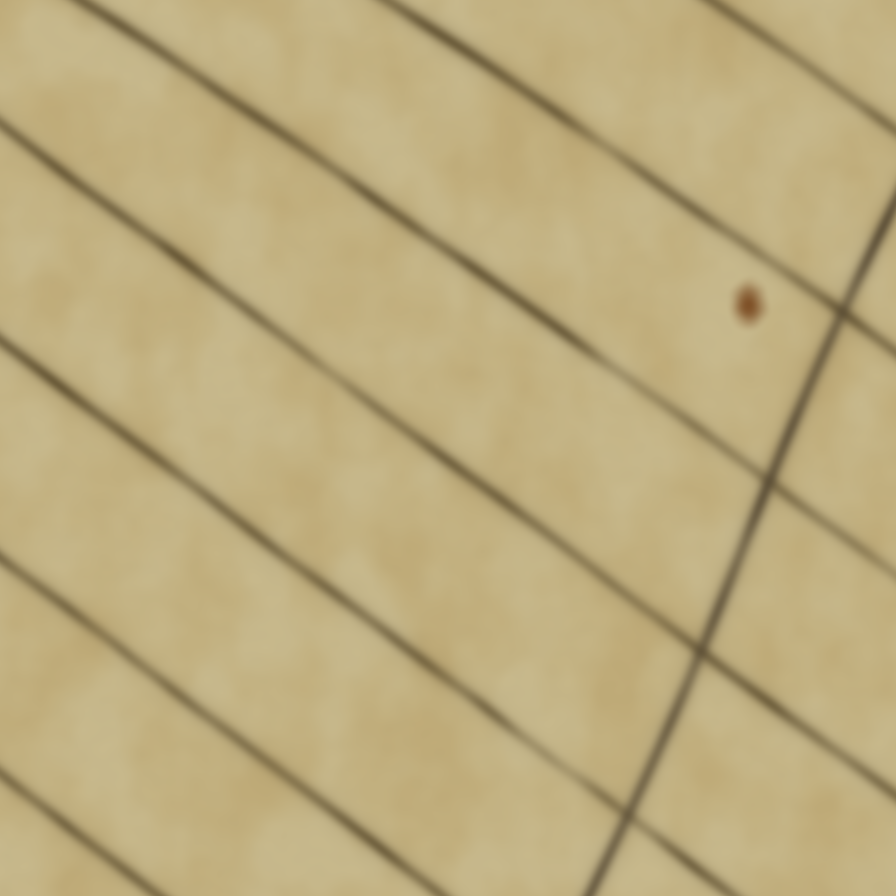
This pattern is drawn by a WebGL 2 fragment shader. Its source:

```glsl
#version 300 es
precision highp float;
// Draws tan mottled cloth with slanting worn lines, one crossing thread and a rust spot.

uniform vec2 u_resolution;
out vec4 outColor;

const int LINE_COUNT = 7;
const float LINE_WIDTH = 0.0078;
const float THREAD_WIDTH = 0.0080;
const float HALO_WIDTH = 0.0170;

const vec3 SAND = vec3(0.762, 0.693, 0.502);
const vec3 PALE = vec3(0.778, 0.720, 0.545);
const vec3 TAN = vec3(0.745, 0.664, 0.463);
const vec3 LINE_INK = vec3(0.340, 0.280, 0.160);
const vec3 THREAD_INK = vec3(0.330, 0.280, 0.195);
const vec3 RUST = vec3(0.450, 0.250, 0.090);

vec2 hashGradient(vec2 cell) {
    vec3 h = fract(vec3(cell.xyx) * vec3(0.1031, 0.1030, 0.0973));
    h += dot(h, h.yzx + 33.33);
    return fract((h.xx + h.yz) * h.zy) * 2.0 - 1.0;
}

float gradientNoise(vec2 p) {
    vec2 i = floor(p);
    vec2 f = p - i;
    vec2 u = f * f * f * (f * (f * 6.0 - 15.0) + 10.0);
    float a = dot(hashGradient(i), f);
    float b = dot(hashGradient(i + vec2(1, 0)), f - vec2(1, 0));
    float c = dot(hashGradient(i + vec2(0, 1)), f - vec2(0, 1));
    float d = dot(hashGradient(i + vec2(1, 1)), f - vec2(1, 1));
    return mix(mix(a, b, u.x), mix(c, d, u.x), u.y);
}

float fractalNoise(vec2 p) {
    float sum = 0.0;
    float amplitude = 0.6;
    for (int octave = 0; octave < 3; octave++) {
        sum += amplitude * gradientNoise(p);
        p = p * 2.03 + 17.3;
        amplitude *= 0.5;
    }
    return sum;
}

// Soft falloff: 1 on the axis, fading smoothly to 0
float softFalloff(float dist, float width) {
    float t = dist / width;
    return exp(-t * t);
}

// Dark core with a faint wide halo
float inkStroke(float dist, float width) {
    return 0.86 * softFalloff(dist, width) + 0.14 * softFalloff(dist, HALO_WIDTH);
}

// Height of a slanting line, measured down from the top; upper lines bow slightly
float lineHeight(float x, float index) {
    float left = 0.138 + 0.2422 * (index - 4.0);
    float right = 0.147 + 0.2474 * (index - 1.0);
    float bow = 0.042 * max(4.0 - index, 0.0) * (1.0 - x) * (1.0 - x);
    float wobble = 0.005 * gradientNoise(vec2(x * 7.0, index * 5.37));
    return mix(left, right, x) + bow + wobble;
}

// Horizontal position of the crossing thread
float threadPosition(float y) {
    float along = y - 0.224;
    return 1.0 - 0.4413 * along - 0.0055 * sin(8.1 * along);
}

// Ink strength along a line, weakest just left of the thread
float lineWear(float x, float index, float threadOffset) {
    float broad = gradientNoise(vec2(x * 7.0, index * 3.71 + 2.4));
    float fine = gradientNoise(vec2(x * 20.0, index * 7.13));
    float faded = softFalloff(threadOffset + 0.11, 0.10);
    return clamp(0.60 + 0.35 * broad + 0.35 * fine - 0.22 * faded, 0.24, 0.84);
}

vec3 clothColor(vec2 p) {
    float blotch = fractalNoise(p * vec2(9.0, 7.5) + 4.2);
    float streak = gradientNoise(p * vec2(21.0, 12.0) + 31.0);
    float tone = blotch + 0.25 * streak;
    vec3 color = mix(SAND, PALE, smoothstep(-0.12, 0.28, tone));
    color = mix(color, TAN, 0.85 * smoothstep(0.02, 0.36, -tone));
    float grain = gradientNoise(p * vec2(48.0, 56.0));
    return color * (1.0 + 0.012 * grain);
}

void main() {
    vec2 p = gl_FragCoord.xy / u_resolution;
    p.y = 1.0 - p.y;
    vec3 color = clothColor(p);
    float threadOffset = p.x - threadPosition(p.y);

    // Slanting lines
    float ink = 0.0;
    for (int i = 1; i <= LINE_COUNT; i++) {
        float index = float(i);
        float dist = 0.8 * (p.y - lineHeight(p.x, index));
        float wear = lineWear(p.x, index, threadOffset);
        ink = max(ink, wear * inkStroke(dist, LINE_WIDTH));
    }
    color = mix(color, LINE_INK, ink);

    // Crossing thread
    float threadWear = 0.70 + 0.25 * gradientNoise(vec2(p.y * 14.0, 9.6));
    float thread = threadWear * inkStroke(0.915 * threadOffset, THREAD_WIDTH);
    color = mix(color, THREAD_INK, thread);

    // Rust spot
    vec2 spot = (p - vec2(0.836, 0.340)) / vec2(0.021, 0.028);
    float edge = length(spot) + 0.15 * gradientNoise(p * 50.0);
    color = mix(color, RUST, 0.85 * (1.0 - smoothstep(0.0, 1.25, edge)));

    outColor = vec4(color, 1.0);
}
```
